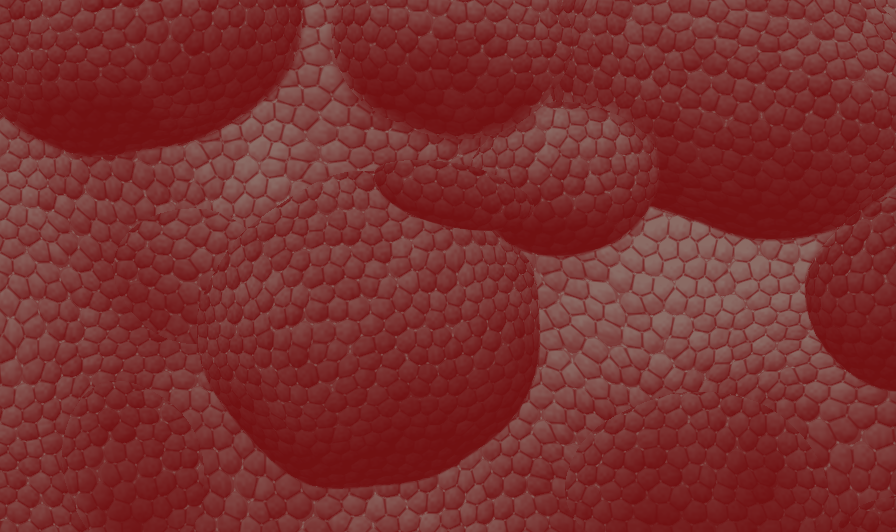
Write a Shadertoy shader that draws this background.

```glsl
#define DARK vec3(0.443, 0.065, 0.072)
#define LIGHT vec3(0.540, 0.415, 0.390)
#define CELLS 24.5
#define JITTER 0.48
#define OUTLINE 0.17
#define DOME_SHADE 0.34
#define CELL_VARIATION 0.15
#define GRAIN 0.13
#define BASE_TONE 0.60
#define BLOBS 11

// Centre and radii, back to front, in canvas heights
const vec4 SHAPE[BLOBS] = vec4[BLOBS](
    vec4(1.31, 0.09, 0.42, 0.28), vec4(0.25, 0.12, 0.20, 0.26),
    vec4(0.36, 0.48, 0.24, 0.21), vec4(0.69, 0.41, 0.325, 0.335),
    vec4(1.40, 0.87, 0.38, 0.315), vec4(1.06, 0.68, 0.19, 0.165),
    vec4(0.85, 0.94, 0.26, 0.22), vec4(0.855, 0.64, 0.155, 0.07),
    vec4(0.24, 0.97, 0.33, 0.27), vec4(1.70, 0.47, 0.19, 0.21),
    vec4(1.70, 0.00, 0.13, 0.09));

// Tilt, edge softness, brightness
const vec3 STYLE[BLOBS] = vec3[BLOBS](
    vec3(0.0, 0.8, 0.20), vec3(0.2, 0.7, 0.28),
    vec3(-0.3, 0.8, 0.48), vec3(0.15, 0.02, 0.52),
    vec3(-0.2, 0.03, 0.58), vec3(0.1, 0.06, 0.64),
    vec3(-0.1, 0.22, 0.54), vec3(-0.2, 0.05, 0.36),
    vec3(0.1, 0.05, 0.52), vec3(0.1, 0.03, 0.34),
    vec3(0.0, 0.06, 0.22));

float hash(vec2 p) {
    return fract(sin(dot(p, vec2(127.1, 311.7))) * 43758.5453);
}

float noise(vec2 p) {
    vec2 i = floor(p), f = fract(p);
    f = f * f * (3.0 - 2.0 * f);
    return mix(mix(hash(i), hash(i + vec2(1, 0)), f.x),
               mix(hash(i + vec2(0, 1)), hash(i + vec2(1, 1)), f.x), f.y);
}

// Three nearest distances on a jittered hexagonal grid
vec3 nearestSites(vec2 p, out vec2 offset, out float id) {
    p.y /= 0.866;
    vec2 home = floor(p);
    vec3 d = vec3(9.0);
    for (int row = -1; row <= 1; row++)
    for (int col = -2; col <= 1; col++) {
        vec2 cell = home + vec2(col, row);
        vec2 jitter = vec2(hash(cell), hash(cell + 57.3)) - 0.5;
        vec2 site = cell + 0.5 + JITTER * jitter;
        site.x += 0.5 * mod(cell.y, 2.0);
        vec2 v = (p - site) * vec2(1.0, 0.866);
        float len = length(v);
        if (len < d.x) {
            d = vec3(len, d.xy);
            offset = v;
            id = hash(cell + 19.7);
        } else if (len < d.y) d = vec3(d.x, len, d.y);
        else d.z = min(d.z, len);
    }
    return d;
}

void mainImage(out vec4 fragColor, in vec2 fragCoord) {
    vec2 p = fragCoord / iResolution.y;

    // Rolling pale ground
    float fold = noise(p * vec2(4.0, 3.0) + 3.0);
    float tone = BASE_TONE + 0.40 * (fold - 0.5);
    tone += 0.20 * exp(-14.0 * dot(p - vec2(1.25, 0.47), p - vec2(1.25, 0.47)));
    tone -= 0.15 * smoothstep(0.4, 0.0, p.y);
    vec2 surface = p + 0.06 * vec2(noise(p * 4.0), noise(p * 4.0 + 31.0));

    // Overlapping swellings: sharp, dark undersides and soft tops
    for (int i = 0; i < BLOBS; i++) {
        vec4 shape = SHAPE[i];
        vec3 style = STYLE[i];
        float c = cos(style.x), s = sin(style.x);
        vec2 q = mat2(c, -s, s, c) * (p - shape.xy) / shape.zw;
        q += 0.08 * (vec2(noise(p * 7.0), noise(p * 7.0 + 9.0)) - 0.5);
        float r = length(q);
        float soft = mix(style.y, max(style.y, 0.45), smoothstep(0.1, 0.8, q.y));
        float cover = smoothstep(1.0, 1.0 - soft, r);
        float lit = style.z * smoothstep(-1.0, 0.6, q.y);
        lit *= 1.0 - 0.45 * pow(min(r, 1.0), 5.0);
        lit += 0.14 * (noise(p * 9.0 + float(i)) - 0.5);
        tone = mix(tone, max(lit, 0.02), cover);
        if (r < 1.0 - 0.5 * soft) {
            float bend = max(0.95 * r, 0.001);
            surface = q * shape.zw * asin(bend) / bend + float(i) * 3.7;
        }
    }

    // Rounded scales: lit domes, thin dark rims, pale gaps
    vec2 offset;
    float id;
    vec3 d = nearestSites(surface * CELLS, offset, id);
    float rim = min(d.y - d.x, 2.0 * (0.64 - d.x));
    float body = smoothstep(0.0, OUTLINE, rim);
    float contrast = 0.32 + 0.9 * smoothstep(0.0, 0.5, tone);
    float value = tone + contrast * DOME_SHADE * dot(offset, vec2(-0.4, 1.0));
    value += contrast * CELL_VARIATION * (id - 0.5);
    value += contrast * 0.14 * (0.30 - d.x);
    value += contrast * GRAIN * (noise(surface * 150.0) - 0.5);
    value *= mix(0.40, 1.06, body);
    float gap = smoothstep(0.55, 0.63, d.x);
    float junction = 1.0 - smoothstep(0.03, 0.14, d.z - d.x);
    value += (0.30 * gap + 0.36 * junction) * smoothstep(0.02, 0.30, tone);

    fragColor = vec4(mix(DARK, LIGHT, clamp(value, 0.0, 1.0)), 1.0);
}
```
